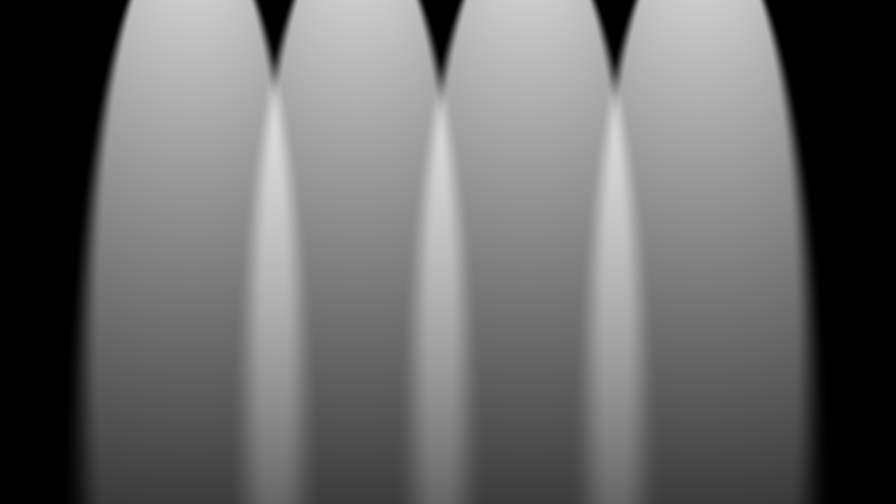
Write a WebGL 1 fragment shader that draws this background.

```glsl
precision highp float;

uniform vec2 u_resolution;

// Lengths are in canvas heights, x measured from the canvas centre.
const int BEAM_COUNT = 4;
const vec4 BEAM_CENTER = vec4(-0.507, -0.181, 0.159, 0.500);
const vec4 BEAM_RADIUS = vec4(0.257, 0.257, 0.266, 0.260);
const float BEAM_HEIGHT = 1.174;     // apex of each elliptical beam
const float EDGE_SOFT_TOP = 0.022;
const float EDGE_SOFT_BOTTOM = 0.085;
const float LIGHT_TOP = 0.80;
const float LIGHT_BOTTOM = 0.235;
const float SIDE_FALLOFF = 0.09;
const vec3 BACKDROP = vec3(0.0);
const vec3 LIGHT_COLOR = vec3(1.0);

// Half width of an elliptical beam at height y
float beamHalfWidth(float radius, float y) {
  float h = y / BEAM_HEIGHT;
  return radius * sqrt(max(1.0 - h * h, 0.0));
}

// Brightness of one beam, softer and dimmer towards the floor
float beamLight(vec2 p, float center, float radius) {
  float offset = abs(p.x - center);
  float halfWidth = beamHalfWidth(radius, p.y);
  float softness = mix(EDGE_SOFT_BOTTOM, EDGE_SOFT_TOP, p.y);
  float mask = smoothstep(0.0, softness, halfWidth - offset);
  float side = offset / max(halfWidth, 0.001);
  float level = mix(LIGHT_BOTTOM, LIGHT_TOP, p.y);
  return mask * level * (1.0 - SIDE_FALLOFF * side * side);
}

void main() {
  vec2 p = gl_FragCoord.xy / u_resolution.y;
  p.x -= 0.5 * u_resolution.x / u_resolution.y;

  // Screen blending brightens the overlaps without clipping
  float shade = 1.0;
  for (int i = 0; i < BEAM_COUNT; i++) {
    shade *= 1.0 - beamLight(p, BEAM_CENTER[i], BEAM_RADIUS[i]);
  }

  gl_FragColor = vec4(mix(LIGHT_COLOR, BACKDROP, shade), 1.0);
}
```
